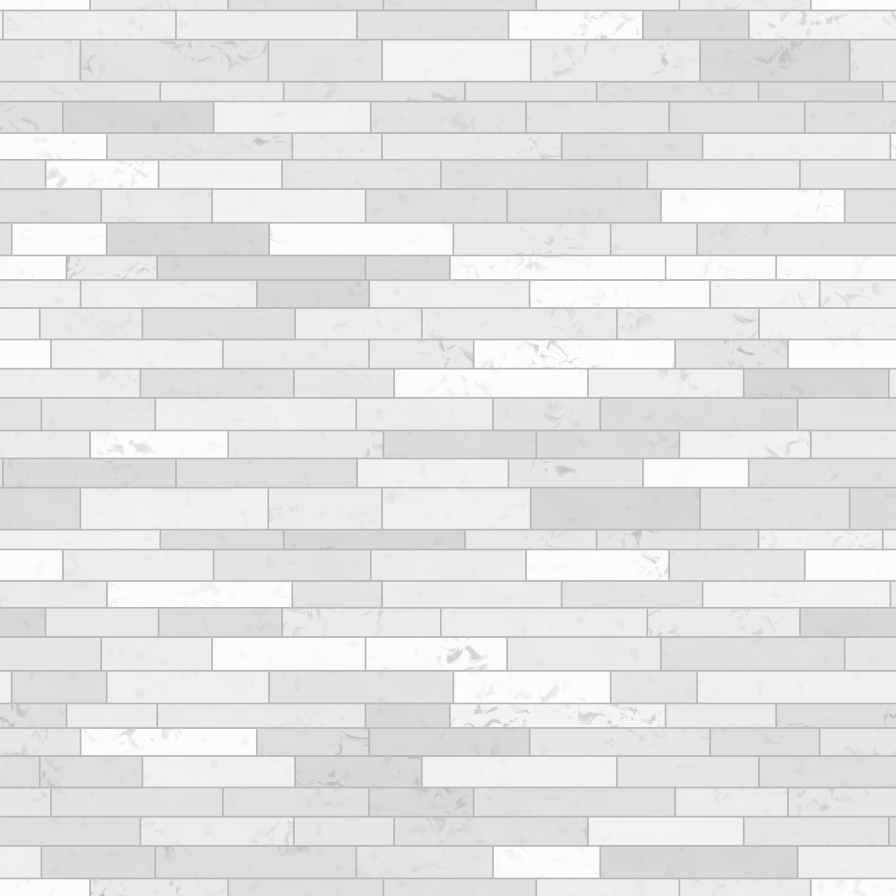
Give the GLSL for this texture, as a three.js fragment shader.

```glsl
// Pale marble strip tiles in staggered courses of uneven height, with thin grey joints.
varying vec2 vUv;

float hash(vec2 p) {
  return fract(sin(dot(p, vec2(127.1, 311.7))) * 43758.55);
}

vec2 gradient(vec2 cell) {
  float angle = 6.28318 * hash(cell);
  return vec2(cos(angle), sin(angle));
}

// Gradient noise, roughly -0.7 to 0.7
float noise(vec2 p) {
  vec2 i = floor(p), f = fract(p);
  vec2 u = f * f * f * (f * (f * 6.0 - 15.0) + 10.0);
  vec2 e = vec2(1.0, 0.0);
  float low = mix(dot(gradient(i), f), dot(gradient(i + e), f - e), u.x);
  float high = mix(dot(gradient(i + e.yx), f - e.yx), dot(gradient(i + 1.0), f - 1.0), u.x);
  return mix(low, high, u.y);
}

// Six joints per course, staggered and jittered, wrapping across the canvas
float jointX(float row, float k) {
  float wrapped = floor(mod(k + 0.5, 6.0));
  float jitter = 0.5 * (hash(vec2(row + 3.0, wrapped + 11.0)) - 0.5);
  return (k + fract(row * 0.382 + 0.2) + jitter) / 6.0;
}

// Brushed grey smudges gathered in loose clusters
float smudges(vec2 p) {
  float cluster = smoothstep(0.02, 0.42, noise(p * vec2(13.0, 18.0)));
  vec2 q = p * vec2(75.0, 85.0) + 1.4 * vec2(noise(p * 42.0), noise(p * 42.0 + 7.3));
  float grain = noise(q) + 0.5 * noise(q * 2.3);
  return cluster * smoothstep(0.02, 0.5, grain);
}

void main() {
  // Course heights in 1/768 of the canvas; the set of fifteen stacks twice
  mat4 heights = mat4(25.0, 36.0, 17.0, 27.0, 23.0, 25.0, 29.0, 28.0,
                      21.0, 24.0, 27.0, 25.0, 25.0, 28.0, 24.0, 0.0);
  float depth = 1.0 - vUv.y - 0.0117;
  float stack = mod(floor(depth * 2.0), 2.0);
  float y = mod(depth, 0.5) * 768.0;

  // Find the course
  float row = -1.0, edge = 0.0, rowTop = 0.0, rowBottom = 0.0;
  for (int c = 0; c < 4; c++) {
    for (int r = 0; r < 4; r++) {
      float height = heights[c][r];
      if (y >= edge) {
        row += 1.0;
        rowTop = edge;
        rowBottom = edge + height;
      }
      edge += height;
    }
  }

  // Find the tile within the course
  float left = -1.0, right = 2.0, column = 0.0;
  for (int n = -2; n < 8; n++) {
    float k = float(n);
    float x = jointX(row, k);
    if (x <= vUv.x) {
      left = x;
      column = floor(mod(k + 0.5, 6.0));
    } else {
      right = min(right, x);
    }
  }
  vec2 tile = vec2(column, row + 15.0 * stack);

  // Tile tone: mostly light greys, some nearly white, with a faint green cast
  float tone = mix(0.84, 0.955, hash(tile + 5.7));
  tone = mix(tone, 0.985, step(0.79, hash(tile + 19.3)));
  vec3 color = vec3(tone) + 0.007 * hash(tile + 41.0) * vec3(-0.5, 0.5, -0.4);

  // Marble wear differs in strength and placement on each tile
  vec2 p = vUv + 17.0 * vec2(hash(tile + 2.1), hash(tile + 8.4));
  float wear = hash(tile + 31.9);
  color -= 0.17 * wear * wear * smudges(p);
  color -= 0.025 * smoothstep(0.3, 0.55, noise(p * 64.0));
  color += 0.008 * noise(p * 22.0);

  // Joints
  float rowGap = min(y - rowTop, rowBottom - y) / 768.0;
  float tileGap = min(vUv.x - left, right - vUv.x);
  float grout = 1.0 - smoothstep(0.0002, 0.0017, min(rowGap, tileGap));
  color = mix(color, vec3(0.72), grout);

  gl_FragColor = vec4(color, 1.0);
}
```
